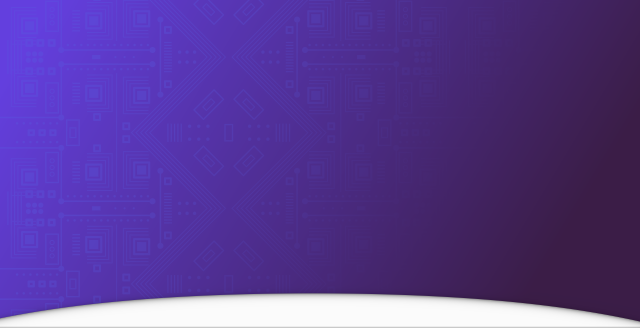
Reproduce this background procedurally as a WebGL 2 fragment shader.

```glsl
#version 300 es
precision highp float;
// Violet gradient with a mirrored circuit-board pattern above a curved white base.

#define SPAN 768.0                    // design units across the canvas
#define TILE vec2(549.0, 181.5)       // size of one mirrored circuit tile
#define TILE_SHIFT vec2(0.0, 22.25)
#define BRIGHT vec3(0.38, 0.24, 0.84)
#define DEEP vec3(0.225, 0.11, 0.26)
#define TRACE vec3(0.34, 0.36, 0.88)
#define PAPER vec3(0.985)
#define TRACE_ALPHA 0.30
#define TRACE_HALF 0.5                // half width of a thin trace
#define CURVE_TOP 352.0
#define SHADOW_SIZE 3.0

uniform vec2 u_resolution;
out vec4 outColor;

float box(vec2 p, vec2 halfSize) {
    vec2 d = abs(p) - halfSize;
    return length(max(d, 0.0)) + min(max(d.x, d.y), 0.0);
}

float frame(vec2 p, vec2 halfSize, float halfWidth) {
    return abs(box(p, halfSize)) - halfWidth;
}

float segment(vec2 p, vec2 a, vec2 b) {
    vec2 ab = b - a;
    return length(p - a - ab * clamp(dot(p - a, ab) / dot(ab, ab), 0.0, 1.0));
}

// Local position in a row of 2n+1 copies spaced along x.
vec2 row(vec2 p, float spacing, float n) {
    return vec2(p.x - spacing * clamp(round(p.x / spacing), -n, n), p.y);
}

// Square chip with nested traces, open on the given side.
float chip(vec2 p, float side) {
    float d = min(frame(p, vec2(9.0), 1.3), box(p, vec2(5.5)));
    for (float i = 0.0; i < 3.0; i++) {
        float ring = frame(p, vec2(14.0 + 4.0 * i), TRACE_HALF);
        d = min(d, max(ring, -side * p.x - 8.0));
    }
    return d;
}

// Thick trace ending in a round pad.
float padTrace(vec2 p, vec2 a, vec2 b) {
    return min(segment(p, a, b) - 0.9, length(p - b) - 3.6);
}

// Signed distance to the circuit in one quarter of a tile.
float circuit(vec2 p) {
    // Chevrons
    float d = 1e3;
    for (float i = 0.0; i < 5.0; i++)
        d = min(d, abs(p.x - p.y - 4.0 - 5.5 * i) * 0.7071 - TRACE_HALF);

    // Inside the diamond
    vec2 r = mat2(0.7071, 0.7071, -0.7071, 0.7071) * (p - vec2(24.0, 57.0));
    d = min(d, min(frame(r, vec2(8.0, 17.0), 0.8), frame(r, vec2(3.0, 7.0), 0.6)));
    d = min(d, frame(p - vec2(0.0, 91.0), vec2(4.5, 10.0), 0.8));
    d = min(d, box(row(p - vec2(65.0, 91.0), 4.0, 2.0), vec2(0.7, 11.0)));
    d = min(d, length(row(p - vec2(36.0, 83.0), 11.0, 1.0)) - 2.0);

    // Beside the diamond
    d = min(d, padTrace(p, vec2(82.0, 0.0), vec2(82.0, 45.0)));
    d = min(d, box(row((p - vec2(73.0, 0.0)).yx, 3.5, 5.0), vec2(0.7, 4.5)));
    d = min(d, frame(p - vec2(73.0, 32.5), vec2(3.5), 1.2));
    d = min(d, length(row(p - vec2(50.0, 6.0), 9.0, 1.0)) - 2.0);

    // Chips and their neighbours
    d = min(d, chip(p - vec2(104.5, 46.0), 1.0));
    d = min(d, chip(p - vec2(162.0, 43.5), -1.0));
    d = min(d, chip(p - vec2(239.0, 37.5), 1.0));
    d = min(d, box(row((p - vec2(183.0, 43.5)).yx, 4.0, 3.0), vec2(0.8, 4.5)));
    d = min(d, frame(p - vec2(158.0, 72.0), vec2(3.5), 1.2));
    d = min(d, frame(p - vec2(123.0, 83.0), vec2(3.5), 1.2));
    d = min(d, segment(p, vec2(134.5, 20.0), vec2(134.5, 91.0)) - TRACE_HALF);

    // Bus with dotted margin
    d = min(d, padTrace(p, vec2(201.0, 8.5), vec2(91.5, 8.5)));
    d = min(d, length(p - vec2(201.0, 8.5)) - 3.6);
    d = min(d, length(row(p - vec2(145.0, 14.5), 8.0, 6.0)) - 1.4);
    d = min(d, box(p - vec2(159.0, 0.0), vec2(5.0, 2.5)));
    d = min(d, length(row(p - vec2(125.0, 0.0), 11.0, 1.0)) - 1.2);

    // Outer column
    d = min(d, segment(p, vec2(201.0, 8.5), vec2(201.0, 72.5)) - 0.8);
    d = min(d, padTrace(p, vec2(274.5, 72.5), vec2(201.0, 72.5)));
    d = min(d, length(row(p - vec2(230.0, 79.5), 8.0, 3.0)) - 1.4);
    d = min(d, frame(row(p - vec2(224.0, 91.0), 13.0, 1.0), vec2(3.0), 1.4));
    d = min(d, frame(p - vec2(187.0, 91.0), vec2(7.5, 15.5), 0.8));
    d = min(d, frame(p - vec2(187.0, 91.0), vec2(3.5, 6.0), 0.7));
    d = min(d, frame(p - vec2(212.0, 49.0), vec2(7.5, 18.0), 0.8));
    d = min(d, abs(length(row((p - vec2(212.0, 49.0)).yx, 8.0, 1.0)) - 2.5) - 0.5);
    d = min(d, frame(row(p - vec2(226.0, 17.0), 13.5, 1.0), vec2(3.2), 1.5));
    d = min(d, length(row(p - vec2(233.0, 3.8), 7.5, 1.0)) - 3.0);
    return min(d, box(row(p - vec2(257.0, 0.0), 4.0, 2.0), vec2(0.7, 20.0)));
}

void main() {
    float px = SPAN / u_resolution.x;
    vec2 p = vec2(gl_FragCoord.x, u_resolution.y - gl_FragCoord.y) * px;

    // Diagonal gradient and fading circuit
    float t = (p.x + 0.6 * (p.y - 170.0)) / SPAN;
    vec3 color = mix(BRIGHT, DEEP, clamp(t, -0.05, 0.97));
    vec2 quarter = abs(mod(p + TILE_SHIFT, TILE) - 0.5 * TILE);
    float ink = clamp(0.5 - circuit(quarter) / px, 0.0, 1.0);
    color = mix(color, TRACE, ink * TRACE_ALPHA * (1.0 - smoothstep(0.1, 0.8, t)));

    // Curved base with a soft grey rim and lower edge
    float u = (p.x - 375.0) / 375.0;
    float depth = p.y - CURVE_TOP - 22.0 * u * u - 8.0 * u * u * u * u;
    float floorGap = u_resolution.y * px - p.y;
    float shade = 0.45 * exp(-max(depth, 0.0) / SHADOW_SIZE) + 0.2 * (1.0 - smoothstep(0.5, 2.5, floorGap));
    color *= 1.0 - 0.15 * exp(min(depth, 0.0) / SHADOW_SIZE);
    color = mix(color, PAPER * (1.0 - shade), clamp(0.5 + depth / px, 0.0, 1.0));

    outColor = vec4(color, 1.0);
}
```
